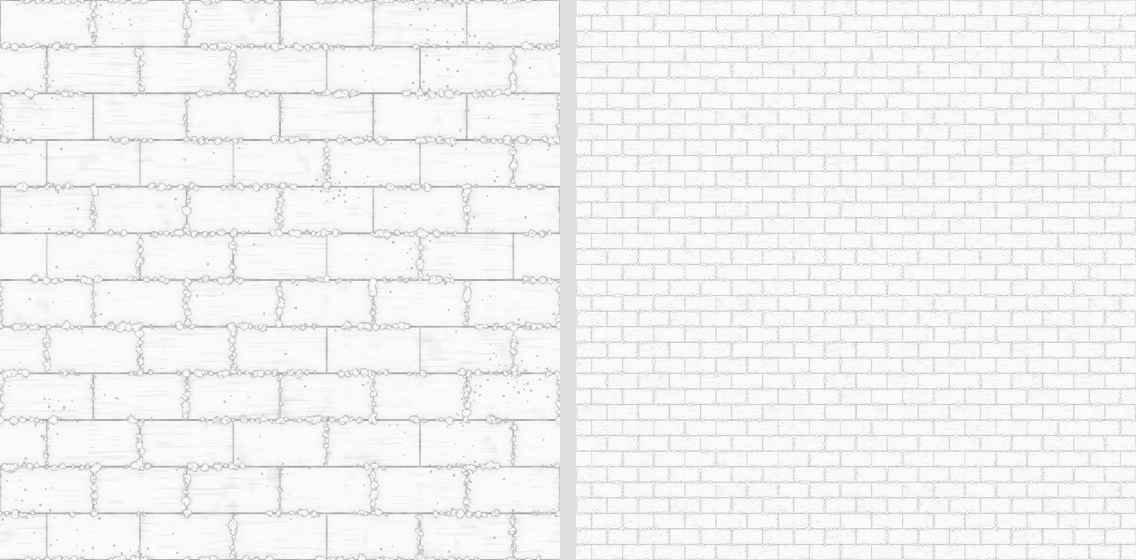
Left, the tile; right, the same tile 3 across and 3 down.
A WebGL 1 fragment shader for this texture map:

```glsl
precision highp float;
// White painted brick wall in running bond, with thin grey joints, crusty mortar beads and pits.

uniform vec2 u_resolution;

// One unit is a brick height: bricks are 2 by 1 and the tile is 12 by 12 units.
const float TILE = 12.0;

vec3 hash3(vec2 p) {
  vec3 h = fract(vec3(p.xyx) * vec3(0.1031, 0.1030, 0.0973));
  h += dot(h, h.yxz + 33.33);
  return fract((h.xxy + h.yzz) * h.zyx);
}

// Value noise with whole cells per unit, wrapping over the tile.
float noise(vec2 q, vec2 cells) {
  vec2 p = q * cells, i = floor(p), f = p - i, period = cells * TILE;
  f *= f * (3.0 - 2.0 * f);
  vec2 a = mod(i, period), b = mod(i + 1.0, period);
  return mix(mix(hash3(a).x, hash3(vec2(b.x, a.y)).x, f.x),
             mix(hash3(vec2(a.x, b.y)).x, hash3(b).x, f.x), f.y);
}

float smoothMin(float a, float b, float k) {
  float h = max(k - abs(a - b), 0.0) / k;
  return min(a, b) - h * h * k * 0.25;
}

// Even rows counted from the bottom are shifted by half a brick.
float rowShift(float row) {
  return 1.0 - mod(row, 2.0);
}

// Signed distance to the mortar beads squeezed out of the joints.
float mortarBeads(vec2 q) {
  float s = 1.0;
  float bed = floor(q.y + 0.5);
  for (int i = -2; i <= 2; i++) {
    // Beads along the horizontal joint
    float id = floor(q.x * 8.0) + float(i);
    vec3 rnd = hash3(vec2(mod(id, 96.0), mod(bed, TILE) + 131.0));
    vec2 center = vec2((id + rnd.x) / 8.0, bed + (rnd.y - 0.5) * 0.05);
    float cluster = smoothstep(0.22, 0.55, noise(vec2(center.x, bed), vec2(2.0, 1.0)));
    float radius = mix(-0.04, mix(0.025, 0.085, rnd.z), cluster);
    s = smoothMin(s, length(q - center) - radius, 0.03);

    // Beads along the vertical joint of the row that holds them
    id = floor(q.y * 8.0) + float(i);
    float row = floor((id + 0.5) / 8.0);
    float shift = rowShift(row);
    float column = floor((q.x - shift) * 0.5 + 0.5);
    vec2 joint = vec2(mod(column, 6.0), mod(row, TILE));
    float amount = smoothstep(0.1, 0.65, hash3(joint + 217.0).x);
    rnd = hash3(vec2(mod(id, 96.0), joint.x + 311.0));
    center = vec2(column * 2.0 + shift + (rnd.y - 0.5) * 0.05, (id + rnd.x) / 8.0);
    radius = mix(-0.04, mix(0.02, 0.085, rnd.z), amount);
    s = smoothMin(s, length(q - center) - radius, 0.03);
  }
  return s;
}

// Small dark holes, gathered in patches.
float pits(vec2 q, float aa) {
  float cover = 0.0;
  vec2 cell = floor(q * 8.0);
  for (int y = -1; y <= 1; y++) {
    for (int x = -1; x <= 1; x++) {
      vec2 id = cell + vec2(float(x), float(y));
      vec3 rnd = hash3(mod(id, 96.0) + 503.0);
      vec2 center = (id + rnd.xy) / 8.0;
      float density = 0.015 + 0.3 * smoothstep(0.6, 0.95, noise(center, vec2(1.0)));
      float radius = 0.012 + 0.018 * fract(rnd.x * 17.0);
      float dotMask = 1.0 - smoothstep(-aa, aa, length(q - center) - radius);
      cover = max(cover, dotMask * step(rnd.z, density));
    }
  }
  return cover;
}

void main() {
  vec2 q = gl_FragCoord.xy / u_resolution * TILE;
  float aa = 0.6 * TILE / min(u_resolution.x, u_resolution.y);

  // Brick layout
  float row = floor(q.y), shift = rowShift(row);
  float x = (q.x - shift) * 0.5;
  vec2 brick = vec2(mod(floor(x), 6.0), mod(row, TILE));
  vec2 joint = vec2(mod(floor(x + 0.5), 6.0), brick.y);
  float bedDist = abs(fract(q.y + 0.5) - 0.5);
  float sideDist = abs(fract(x + 0.5) - 0.5) * 2.0;

  // Brick face: fine grain, brushed streaks, faint blotches and pits
  vec3 tone = hash3(brick + 61.0);
  float streak = noise(q, vec2(2.0, 28.0));
  float blotch = noise(q, vec2(5.0)) * noise(q, vec2(2.0));
  float shade = 0.992 - 0.02 * noise(q, vec2(36.0));
  shade -= 0.045 * smoothstep(0.62, 1.0, streak) * (0.3 + tone.x);
  shade -= 0.045 * smoothstep(0.4, 0.8, blotch) * tone.y;
  shade = mix(shade, 0.70, 0.75 * pits(q, aa));

  // Thin joints, broken and faded along their length
  float fade = 0.55 + 0.45 * noise(q, vec2(6.0));
  float bedLine = 1.0 - smoothstep(-aa, aa, bedDist - 0.019);
  float sideLine = 1.0 - smoothstep(-aa, aa, sideDist - 0.018);
  sideLine *= 0.4 + 0.6 * hash3(joint + 93.0).y;
  shade = mix(shade, 0.64, fade * max(bedLine, sideLine));

  // Mortar crust: soft halo, speckled body and ragged outline
  vec2 ragged = vec2(noise(q, vec2(14.0)), noise(q + 5.0, vec2(14.0))) - 0.5;
  float s = mortarBeads(q + 0.05 * ragged);
  float speckle = noise(q, vec2(26.0));
  shade -= 0.055 * exp(-max(s, 0.0) / 0.06);
  float body = 0.975 - 0.16 * smoothstep(0.55, 0.95, speckle);
  shade = mix(shade, body, 1.0 - smoothstep(-aa, aa, s));
  float outline = 1.0 - smoothstep(0.006, 0.006 + 1.6 * aa, abs(s));
  shade = mix(shade, 0.74, outline * (0.3 + 0.6 * speckle));

  gl_FragColor = vec4(vec3(shade), 1.0);
}
```
